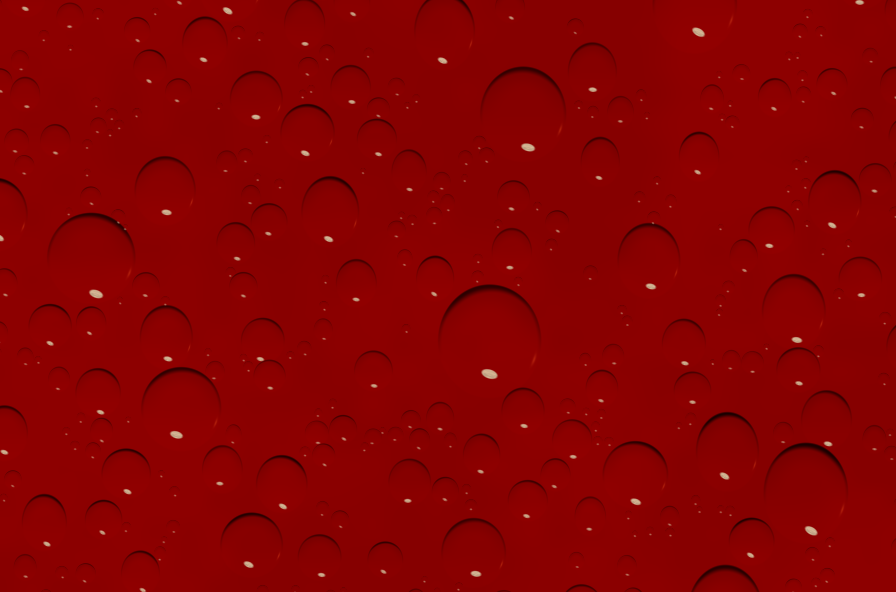
This texture is drawn by a Shadertoy shader. Its source:

```glsl
// Water drops of many sizes on deep red glass, lit from below.
// Rotated jittered grids, coarse to fine, each hold one drop per cell;
// a drop is left out where it would overlap one from a coarser grid.

const int LAYERS = 10;
const float CELL[LAYERS] = float[LAYERS](0.27, 0.165, 0.15, 0.135, 0.085, 0.075, 0.055, 0.042, 0.032, 0.027);
const float PRESENCE[LAYERS] = float[LAYERS](0.6, 0.8, 0.85, 0.85, 0.85, 0.85, 0.7, 0.6, 0.5, 0.45);
const vec2 RADIUS_RANGE = vec2(0.17, 0.34);   // in cells
const vec2 STRETCH_RANGE = vec2(1.02, 1.28);  // height over width
const float SPACING = 0.9;                    // share of summed radii kept clear
const vec3 GLASS_DARK = vec3(0.525, 0.0, 0.0);
const vec3 GLASS_LIGHT = vec3(0.553, 0.0, 0.0);
const vec3 SHADOW = vec3(0.09, 0.0, 0.0);
const vec3 GLINT = vec3(0.86, 0.76, 0.62);
const vec3 EMBER = vec3(0.80, 0.22, 0.08);

// Integer hash: three values in 0..1 for a cell and a seed.
vec3 hash3(ivec2 cell, int seed) {
    uvec3 v = uvec3(ivec3(cell + 4096, seed)) * 1664525u + 1013904223u;
    v.x += v.y * v.z; v.y += v.z * v.x; v.z += v.x * v.y;
    v ^= v >> 16u;
    v.x += v.y * v.z; v.y += v.z * v.x; v.z += v.x * v.y;
    return vec3(v >> 8u) / 16777216.0;
}

float valueNoise(vec2 p) {
    ivec2 i = ivec2(floor(p));
    vec2 f = fract(p);
    f = f * f * (3.0 - 2.0 * f);
    return mix(mix(hash3(i, 99).x, hash3(i + ivec2(1, 0), 99).x, f.x),
               mix(hash3(i + ivec2(0, 1), 99).x, hash3(i + ivec2(1, 1), 99).x, f.x), f.y);
}

mat2 rotation(float angle) {
    float c = cos(angle), s = sin(angle);
    return mat2(c, s, -s, c);
}

mat2 layerTurn(int layer) { return rotation(0.6 + 1.37 * float(layer)); }

ivec2 cellOf(vec2 p, int layer) {
    return ivec2(floor(p * layerTurn(layer) / CELL[layer]));
}

// Centre (xy) and half width, half height (zw) of a cell's drop; zero if empty.
vec4 dropIn(ivec2 cell, int layer) {
    vec3 place = hash3(cell, layer);
    vec3 form = hash3(cell, layer + 20);
    if (place.z > PRESENCE[layer]) return vec4(0.0);
    float radius = mix(RADIUS_RANGE.x, RADIUS_RANGE.y, form.x);
    float tall = radius * mix(STRETCH_RANGE.x, STRETCH_RANGE.y, form.y * form.y);
    vec2 local = vec2(cell) + 0.5 + (place.xy * 2.0 - 1.0) * (0.5 - tall);
    return vec4(layerTurn(layer) * local, radius, tall) * CELL[layer];
}

bool overlapsCoarser(vec4 drop, int layer) {
    for (int k = 0; k < layer; k++) {
        ivec2 home = cellOf(drop.xy, k);
        for (int n = 0; n < 9; n++) {
            vec4 other = dropIn(home + ivec2(n % 3 - 1, n / 3 - 1), k);
            if (other.z > 0.0 && distance(drop.xy, other.xy) < SPACING * (drop.w + other.w)) return true;
        }
    }
    return false;
}

// Shades one drop over the colour beneath it.
vec3 shadeDrop(vec3 color, vec2 p, vec4 drop, vec3 rnd, float pixel) {
    vec2 q = (p - drop.xy) / drop.zw;
    float d = length(q);
    float soft = pixel / drop.z;
    float inside = 1.0 - smoothstep(1.0 - 1.5 * soft, 1.0 + 0.5 * soft, d);
    float size = smoothstep(0.006, 0.045, drop.z);
    float upper = smoothstep(-0.25, 0.75, q.y);

    // Body: dim below the top edge, faintly lit toward the bottom
    color *= 1.0 + inside * (0.025 * smoothstep(0.2, -0.7, q.y) - 0.10 * upper * smoothstep(0.45, 1.0, d));
    color *= 1.0 - inside * 0.25 * smoothstep(0.90, 0.98, d) * smoothstep(-0.35, 0.45, q.y);

    // Dark crescent under the top edge, leaning a little to one side
    vec2 lean = rotation((rnd.x - 0.6) * 0.9) * vec2(0.0, -0.15);
    float crescent = smoothstep(0.98, 1.11, length(q - lean)) * smoothstep(0.15, 0.8, q.y);
    color = mix(color, SHADOW, inside * crescent * mix(0.45, 1.0, rnd.y) * mix(0.55, 1.0, size));

    // Ember on the lower right rim of large drops
    float ember = exp(-pow((d - 0.91) / 0.025, 2.0) - pow((q.y + 0.32) / 0.09, 2.0));
    color = mix(color, EMBER, 0.5 * ember * step(0.0, q.x) * step(0.045, drop.z));

    // Tilted pale glint near the bottom
    vec2 g = p - drop.xy - drop.zw * vec2((rnd.z - 0.5) * 0.25, mix(-0.8, -0.55, rnd.x));
    g = rotation(mix(0.05, 0.55, rnd.y)) * g;
    vec2 axes = max(drop.z * vec2(0.155, 0.085), vec2(0.0017, 0.0013));
    float edge = (length(g / axes) - 1.0) * axes.y;
    float glint = 1.0 - smoothstep(-0.8 * pixel, 0.8 * pixel, edge);
    float streak = 0.85 + 0.15 * valueNoise(g / axes * vec2(2.0, 4.0));
    return mix(color, GLINT * streak, glint * mix(0.55, 0.95, size));
}

void mainImage(out vec4 fragColor, in vec2 fragCoord) {
    float pixel = 1.0 / iResolution.y;
    vec2 p = fragCoord * pixel;

    // Glass with broad, faint mottling
    float mottle = 0.7 * valueNoise(p * 4.0) + 0.3 * valueNoise(p * 19.0 + 7.0);
    vec3 color = mix(GLASS_DARK, GLASS_LIGHT, smoothstep(0.25, 0.75, mottle));

    for (int layer = 0; layer < LAYERS; layer++) {
        ivec2 cell = cellOf(p, layer);
        vec4 drop = dropIn(cell, layer);
        if (drop.z <= 0.0 || length((p - drop.xy) / (drop.zw + pixel)) > 1.05) continue;
        if (overlapsCoarser(drop, layer)) continue;
        color = shadeDrop(color, p, drop, hash3(cell, layer + 40), pixel);
    }
    fragColor = vec4(color, 1.0);
}
```
